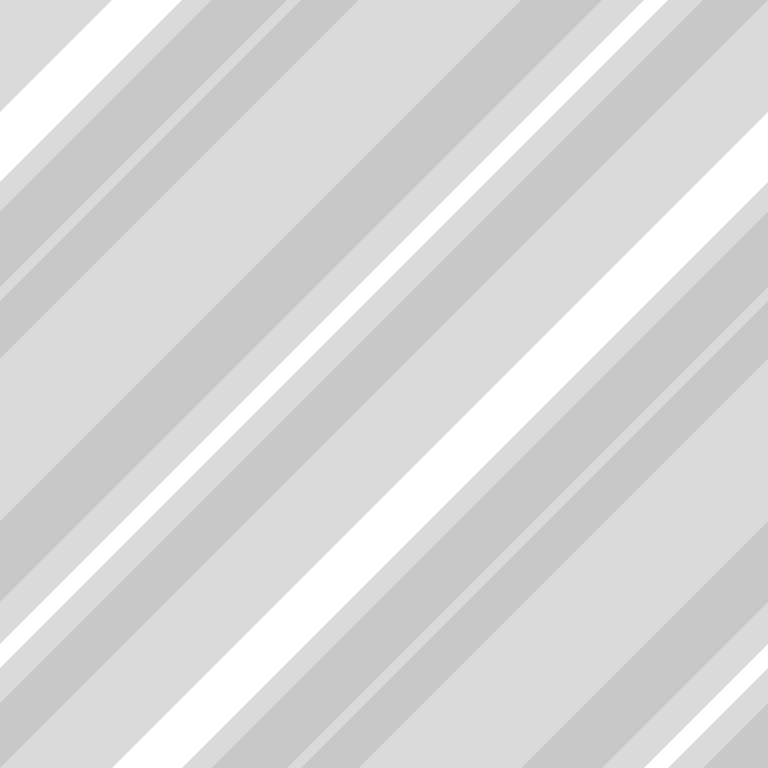
Give the GLSL for this pattern, as a WebGL 2 fragment shader.

```glsl
#version 300 es
precision highp float;
// Diagonal stripes in grey and white, rising to the right at 45 degrees.
// A wrapped diagonal coordinate runs once across and once down the canvas,
// and each stripe is a smooth band around its centre on that coordinate.

uniform vec2 u_resolution;
out vec4 fragColor;

const float REPEATS = 1.0;            // whole number, so the tile is seamless
const vec3 GROUND = vec3(0.855);
const vec3 DARK   = vec3(0.784);
const vec3 WHITE  = vec3(1.0);

// Stripes as (centre, width), in fractions of one repeat
const int DARK_COUNT = 4;
const vec2 DARK_STRIPES[DARK_COUNT] = vec2[](
    vec2(0.3245, 0.0983), vec2(0.4294, 0.0749),
    vec2(0.7314, 0.1048), vec2(0.9577, 0.0846));
const int WHITE_COUNT = 2;
const vec2 WHITE_STRIPES[WHITE_COUNT] = vec2[](
    vec2(0.1914, 0.0911), vec2(0.8542, 0.0312));

// Coverage of a stripe at t, with distance wrapped around the repeat
float stripe(float t, vec2 centreWidth, float pixel) {
    float offset = abs(fract(t - centreWidth.x + 0.5) - 0.5);
    return clamp(0.5 + (0.5 * centreWidth.y - offset) / pixel, 0.0, 1.0);
}

void main() {
    vec2 uv = gl_FragCoord.xy / u_resolution;
    float t = (uv.x - uv.y) * REPEATS;
    float pixel = length(1.0 / u_resolution) * REPEATS;   // edge softness

    vec3 colour = GROUND;
    for (int i = 0; i < DARK_COUNT; i++)
        colour = mix(colour, DARK, stripe(t, DARK_STRIPES[i], pixel));
    for (int i = 0; i < WHITE_COUNT; i++)
        colour = mix(colour, WHITE, stripe(t, WHITE_STRIPES[i], pixel));

    fragColor = vec4(colour, 1.0);
}
```
